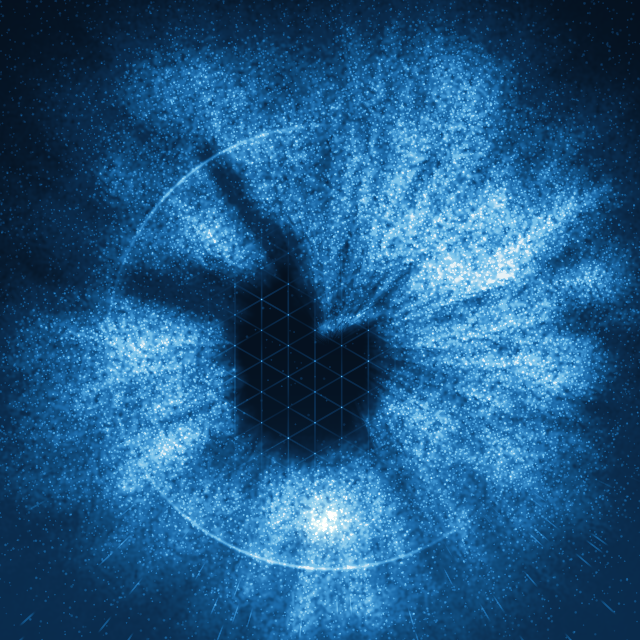
Write a WebGL 2 fragment shader that draws this background.

```glsl
#version 300 es
precision highp float;
// A burst of blue particles around a dark core, with a thin ring and a triangular lattice.
uniform vec2 u_resolution;
out vec4 fragColor;

vec2 hash2(vec2 p) {
    vec3 q = fract(p.xyx * vec3(0.1031, 0.1030, 0.0973));
    q += dot(q, q.yzx + 33.33);
    return fract((q.xx + q.yz) * q.zy);
}

float corner(vec2 cell, vec2 offset) {
    return dot(hash2(cell) * 2.0 - 1.0, offset);
}

float gradientNoise(vec2 p) {
    vec2 i = floor(p), f = fract(p), u = f * f * (3.0 - 2.0 * f);
    vec2 x = vec2(1, 0), y = vec2(0, 1);
    return mix(mix(corner(i, f), corner(i + x, f - x), u.x),
               mix(corner(i + y, f - y), corner(i + 1.0, f - 1.0), u.x), u.y);
}

float blob(vec2 p, vec2 center, vec2 size) {
    vec2 q = (p - center) / size;
    return exp(-dot(q, q));
}

float beam(vec2 p, vec2 a, vec2 b, float width) {
    vec2 ap = p - a, ab = b - a;
    float d = length(ap - ab * clamp(dot(ap, ab) / dot(ab, ab), 0.0, 1.0)) / width;
    return exp(-d * d);
}

// Soft dots on a turned grid, one at most in each cell
float specks(vec2 p, float cells, float angle, float density) {
    vec2 g = mat2(cos(angle), sin(angle), -sin(angle), cos(angle)) * p * cells + 300.0;
    vec2 id = floor(g), jitter = hash2(id) - 0.5, pick = hash2(id + 71.0);
    float d = length(fract(g) - 0.5 - 0.5 * jitter);
    return (1.0 - smoothstep(0.05, 0.42, d)) * step(pick.x, density) * (0.3 + 0.7 * pick.y);
}

float gridLine(float x) {
    float d = abs(fract(x + 0.5) - 0.5);
    return 1.0 - smoothstep(0.0, 0.055, d);
}

vec3 ramp(float e) {
    vec3 c = mix(vec3(0.01, 0.03, 0.06), vec3(0.04, 0.17, 0.30), smoothstep(0.0, 0.27, e));
    c = mix(c, vec3(0.06, 0.29, 0.48), smoothstep(0.25, 0.43, e));
    c = mix(c, vec3(0.11, 0.42, 0.67), smoothstep(0.40, 0.60, e));
    c = mix(c, vec3(0.25, 0.59, 0.83), smoothstep(0.57, 0.80, e));
    c = mix(c, vec3(0.47, 0.76, 0.92), smoothstep(0.77, 1.0, e));
    return mix(c, vec3(0.90, 0.95, 0.97), smoothstep(1.0, 1.5, e));
}

void main() {
    vec2 p = gl_FragCoord.xy / u_resolution;
    vec2 q = p - vec2(0.514, 0.458);
    float r = length(q);
    vec2 dir = q / max(r, 0.001);

    // Radial streaks and loose patches
    float rays = gradientNoise(dir * 4.0 + q * 5.0 + 9.0) + 0.7 * gradientNoise(dir * 13.0 + q * 9.0);
    float patches = gradientNoise(p * 13.0 + 3.0) + 0.6 * gradientNoise(p * 31.0);

    // Broad clouds of light
    float cloud = 0.40 * exp(-pow((r - 0.25) / 0.20, 2.0));
    cloud += 0.42 * blob(p, vec2(0.69, 0.62), vec2(0.20, 0.19));
    cloud += 0.17 * blob(p, vec2(0.29, 0.70), vec2(0.18, 0.13));
    cloud += 0.36 * blob(p, vec2(0.22, 0.43), vec2(0.15, 0.07));
    cloud += 0.28 * blob(p, vec2(0.24, 0.28), vec2(0.13, 0.10));
    cloud += 0.16 * blob(p, vec2(0.06, 0.38), vec2(0.12, 0.20));
    cloud += 0.30 * blob(p, vec2(0.81, 0.46), vec2(0.13, 0.20));
    cloud += 0.18 * blob(p, vec2(0.88, 0.66), vec2(0.13, 0.14));
    cloud += 0.28 * blob(p, vec2(0.31, 0.87), vec2(0.16, 0.10));
    cloud += 0.34 * blob(p, vec2(0.67, 0.88), vec2(0.13, 0.11));
    cloud += 0.28 * blob(p, vec2(0.52, 0.05), vec2(0.14, 0.08));
    cloud *= 1.0 + 0.75 * rays + 0.45 * patches;

    // Bright beams and dark clefts
    cloud += 0.32 * beam(p, vec2(0.62, 0.36), vec2(0.82, 0.27), 0.026);
    cloud += 0.16 * beam(p, vec2(0.67, 0.59), vec2(0.78, 0.66), 0.035);
    cloud += 0.18 * blob(p, vec2(0.61, 0.71), vec2(0.035));
    cloud += 0.20 * beam(p, vec2(0.20, 0.25), vec2(0.36, 0.36), 0.025);
    cloud *= 1.0 - 0.65 * beam(p + 0.02 * patches, vec2(0.38, 0.53), vec2(0.23, 0.56), 0.035);
    cloud *= 1.0 - 0.60 * beam(p + 0.01 * patches, vec2(0.43, 0.61), vec2(0.33, 0.76), 0.022);
    cloud *= 1.0 - 0.45 * blob(p, vec2(0.06, 0.60), vec2(0.12, 0.07));
    cloud *= 1.0 - 0.45 * blob(p, vec2(0.37, 0.27), vec2(0.07, 0.06));
    cloud = max(cloud, 0.0);

    // Dark core, notched at the upper right
    vec2 tip = p - vec2(0.505, 0.485);
    float notch = min(dot(tip, vec2(-0.17, 0.98)), dot(tip, vec2(0.90, 0.43)));
    float oval = (length((p - vec2(0.475, 0.437)) / vec2(0.115, 0.160)) - 1.0) * 0.12;
    float edge = max(oval, notch) + 0.020 * gradientNoise(p * 28.0) + 0.012 * rays;
    float open = smoothstep(-0.025, 0.030, edge);
    cloud *= open;
    cloud += 0.45 * beam(p + 0.006 * patches, vec2(0.505, 0.487), vec2(0.58, 0.507), 0.010);

    // Lower glow, with a white heart
    float glow = 0.44 * blob(p, vec2(0.500, 0.200), vec2(0.105, 0.070));
    glow += 0.26 * blob(p, vec2(0.508, 0.188), vec2(0.050, 0.032));
    glow += 0.30 * blob(p, vec2(0.508, 0.186), vec2(0.016));

    // Grain and particles
    float light = cloud + glow;
    float density = clamp(0.14 + light * 1.1, 0.0, 0.85) * mix(0.2, 1.0, open);
    density *= 1.0 - 0.5 * (1.0 - smoothstep(0.0, 0.25, p.y));
    float grain = gradientNoise(p * 95.0 + 2.0 * rays) + 0.8 * gradientNoise(p.yx * 163.0 + 5.0);
    float dots = specks(p, 131.0, 0.5, density * 0.6) + specks(p, 187.0, 1.2, density * 0.8);
    float floorGlow = 0.09 + 0.16 * (1.0 - smoothstep(0.05, 0.50, p.y)) * (0.5 + 0.5 * open);
    float energy = floorGlow + light * (0.84 + 0.55 * grain) + dots * (0.22 + 0.28 * light);

    // Short outward dashes beyond the ring
    vec2 polar = vec2(atan(q.y, q.x) * 38.0, r * 26.0), dash = hash2(floor(polar) + 200.0);
    vec2 inset = abs(fract(polar) - 0.5);
    float streak = (1.0 - smoothstep(0.03, 0.16, inset.x)) * (1.0 - smoothstep(0.1, 0.5, inset.y));
    energy += 0.22 * streak * step(0.90, dash.x) * smoothstep(0.34, 0.42, r) * (1.0 - smoothstep(0.15, 0.3, p.y));

    // Ring, strongest at the upper left and along the bottom
    float arc = 0.06 + 0.34 * pow(max(dot(dir, vec2(-0.6, 0.8)), 0.0), 10.0);
    arc += 0.42 * pow(max(dot(dir, vec2(-0.2, -0.98)), 0.0), 5.0);
    energy += arc * (exp(-pow((r - 0.347) / 0.0026, 2.0)) + 0.3 * exp(-pow((r - 0.338) / 0.010, 2.0)));

    // Triangular lattice with lit nodes
    vec2 g = (p - vec2(0.4505, 0.508)) / 0.0417;
    vec3 lines = vec3(gridLine(g.x), gridLine(dot(g, vec2(0.5, 0.866))), gridLine(dot(g, vec2(-0.5, 0.866))));
    float mesh = dot(lines, vec3(0.17)) * (0.75 + 1.2 * gradientNoise(p * 18.0)) + 0.5 * lines.x * lines.y * lines.z;
    energy += mesh * (1.0 - smoothstep(0.12, 0.32, length(p - vec2(0.47, 0.42)))) * mix(1.0, 0.45, open);

    vec3 color = ramp(energy);
    color += vec3(0.22, 0.12, 0.03) * blob(p, vec2(0.508, 0.186), vec2(0.035));
    fragColor = vec4(color, 1.0);
}
```
